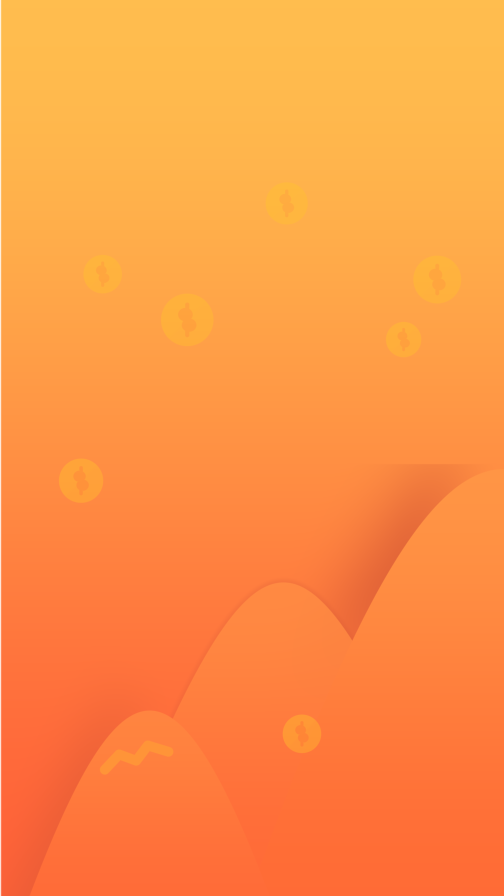
A WebGL 1 fragment shader for this background:

```glsl
precision highp float;
uniform vec2 u_resolution;

float cover(float d) {
  return 1.0 - smoothstep(-0.75, 0.75, d * u_resolution.y);
}

// Approximate distance to a rounded hill with a hyperbolic outline
float hill(vec2 p, vec2 apex, float roundness, float steepness) {
  vec2 q = p - apex;
  float r = length(vec2(roundness, steepness * q.x));
  float slope = steepness * steepness * q.x / r;
  return (q.y + r - roundness) / sqrt(1.0 + slope * slope);
}

float segment(vec2 p, vec2 a, vec2 b) {
  vec2 ab = b - a;
  return length(p - a - ab * clamp(dot(p - a, ab) / dot(ab, ab), 0.0, 1.0));
}

// Soft shade outside a shape, strongest on the left of its apex
float shade(float d, float width, float side) {
  float falloff = 1.0 - smoothstep(-0.01, width, d);
  return falloff * falloff * (1.0 - smoothstep(-0.08, 0.04, side));
}

// Abstract emblem: two offset lobes joined by an upright bar
float emblem(vec2 q) {
  float upper = length((q - vec2(-0.07, 0.2)) * vec2(1.0, 1.1)) - 0.28;
  float lower = length((q - vec2(0.07, -0.2)) * vec2(1.0, 1.1)) - 0.28;
  float bar = segment(q, vec2(0.0, -0.58), vec2(0.0, 0.58)) - 0.08;
  return min(min(upper, lower), bar);
}

void main() {
  vec2 p = gl_FragCoord.xy / u_resolution.y;

  // Sky
  float rise = smoothstep(-0.05, 1.02, p.y);
  vec3 color = mix(vec3(1.0, 0.38, 0.22), vec3(1.0, 0.74, 0.305), rise);
  vec3 shadow = vec3(0.83, 0.34, 0.20);

  // Hills, back to front
  float middle = hill(p, vec2(0.3164, 0.350), 0.379, 3.01);
  float right = hill(p, vec2(0.5625, 0.4766), 0.984, 3.80);
  float front = hill(p, vec2(0.167, 0.207), 0.51, 3.76);

  float rightShade = shade(right, 0.11, p.x - 0.52) * smoothstep(0.18, 0.36, p.y);
  color = mix(color, shadow, 0.65 * rightShade * cover(p.y - 0.482));
  color = mix(color, shadow, 0.2 * (1.0 - smoothstep(0.0, 0.007, middle)));
  vec3 middleColor = mix(vec3(1.0, 0.42, 0.22), vec3(1.0, 0.54, 0.26), smoothstep(0.02, 0.36, p.y));
  middleColor = mix(middleColor, shadow, 0.1 * rightShade);
  color = mix(color, middleColor, cover(middle));

  vec3 rightColor = mix(vec3(1.0, 0.42, 0.21), vec3(1.0, 0.585, 0.27), smoothstep(-0.02, 0.5, p.y));
  color = mix(color, rightColor, cover(right));

  color = mix(color, shadow, 0.4 * shade(front, 0.08, p.x - 0.16));
  vec3 frontColor = mix(vec3(1.0, 0.42, 0.22), vec3(1.0, 0.52, 0.25), smoothstep(-0.02, 0.22, p.y));
  color = mix(color, frontColor, cover(front));

  // Zigzag stroke on the front hill
  vec2 bend[5];
  bend[0] = vec2(0.117, 0.141);
  bend[1] = vec2(0.133, 0.158);
  bend[2] = vec2(0.152, 0.151);
  bend[3] = vec2(0.165, 0.168);
  bend[4] = vec2(0.188, 0.161);
  float stroke = 1.0;
  for (int i = 0; i < 4; i++) {
    stroke = min(stroke, segment(p, bend[i], bend[i + 1]));
  }
  color = mix(color, vec3(1.0, 0.58, 0.22), cover(stroke - 0.0055));

  // Floating coins: centre and radius
  vec3 coin[7];
  coin[0] = vec3(0.320, 0.773, 0.0235);
  coin[1] = vec3(0.1146, 0.694, 0.0215);
  coin[2] = vec3(0.209, 0.643, 0.0293);
  coin[3] = vec3(0.488, 0.688, 0.0267);
  coin[4] = vec3(0.4505, 0.621, 0.0197);
  coin[5] = vec3(0.0905, 0.4635, 0.0247);
  coin[6] = vec3(0.337, 0.181, 0.0215);
  for (int i = 0; i < 7; i++) {
    float radius = coin[i].z;
    vec2 q = (p - coin[i].xy) / radius;
    float sheen = 0.04 * smoothstep(-0.1, 0.1, q.y - q.x);
    vec3 face = mix(color, vec3(1.0, 0.76, 0.17), 0.38 + sheen);
    vec3 mark = mix(color, vec3(1.0, 0.60, 0.15), 0.3);
    face = mix(face, mark, 0.85 * cover(emblem(q) * radius));
    color = mix(color, face, cover((length(q) - 1.0) * radius));
  }

  // Pale left margin
  color = mix(color, vec3(1.0), 0.8 * cover(p.x - 0.0013));
  gl_FragColor = vec4(color, 1.0);
}
```
